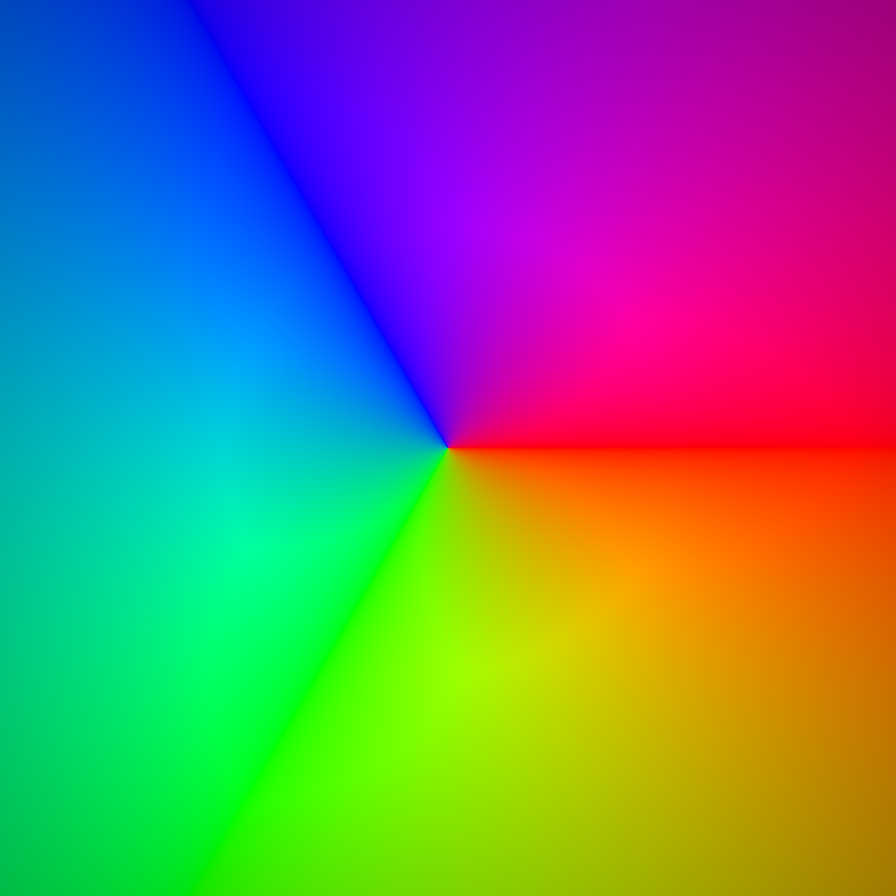
Write a Shadertoy shader that draws this background.

```glsl
// Draws a three-primary colour wheel with sharp spokes and a soft bright ring.

#define TAU 6.2831853
#define RING_RADIUS 0.25
#define RING_LIGHT 1.18
#define FALLOFF 0.87
#define BLEND_POWER 0.5

// Share of red, green and blue at a turn of 0 to 1; each spans a third each way
vec3 primaryShares(float turn) {
    vec3 offset = abs(fract(turn - vec3(0.0, 1.0, 2.0) / 3.0 + 0.5) - 0.5);
    return max(1.0 - 3.0 * offset, 0.0);
}

void mainImage(out vec4 fragColor, in vec2 fragCoord) {
    // Centred canvas units
    vec2 p = (fragCoord - 0.5 * iResolution.xy) / iResolution.y;
    float radius = length(p);

    // Hue runs clockwise from red on the right
    float turn = radius > 0.0 ? fract(-atan(p.y, p.x) / TAU) : 0.0;
    vec3 hue = pow(primaryShares(turn), vec3(BLEND_POWER));

    // Light peaks on the ring and fades linearly on both sides
    float light = RING_LIGHT - FALLOFF * abs(radius - RING_RADIUS);
    fragColor = vec4(clamp(hue * light, 0.0, 1.0), 1.0);
}
```
